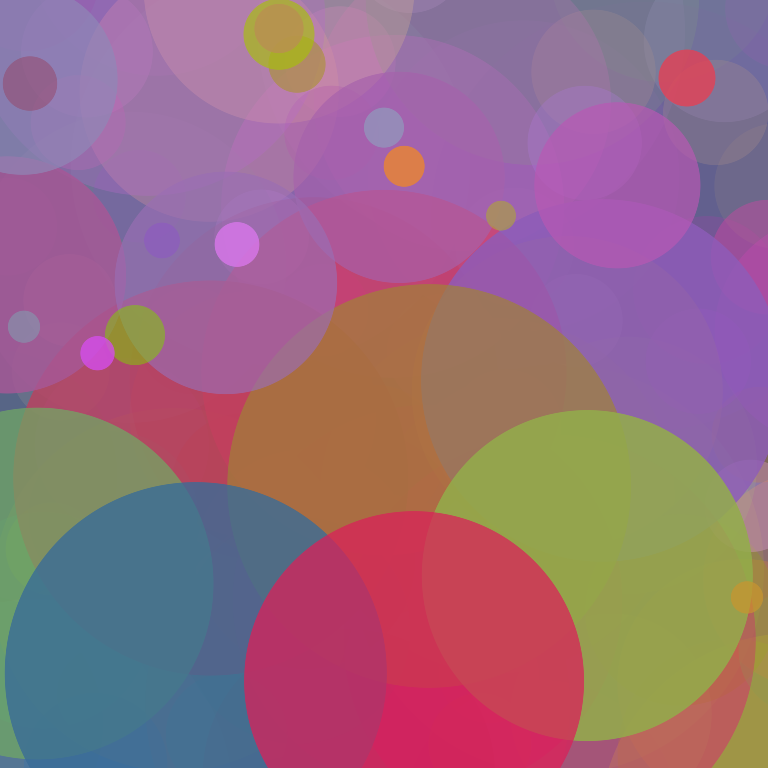
This background is drawn by a Shadertoy shader. Its source:

```glsl
const vec3 MAUVE = vec3(0.64, 0.44, 0.68);
const vec3 RED = vec3(0.79, 0.27, 0.36);
const vec3 BLUE = vec3(0.27, 0.51, 0.67);
const vec3 GREEN = vec3(0.41, 0.59, 0.38);
const vec3 OCHRE = vec3(0.69, 0.49, 0.28);
const vec3 OLIVE = vec3(0.62, 0.62, 0.20);

const int VEILS = 80;
const int BOLD = 13;
const int DOTS = 14;

vec3 hash3(float n) {
    return fract(sin(n * vec3(12.99, 78.23, 37.72) + 1.7) * 43758.5);
}

// Low-discrepancy scatter over the unit square
vec2 scatter(float n) {
    return fract(0.5 + n * vec2(0.7549, 0.5698));
}

// Keeps the hue whose zone lies closest: xyz colour, w distance
vec4 nearer(vec4 best, vec3 hue, float dist) {
    return dist < best.w ? vec4(hue, dist) : best;
}

vec3 zoneColor(vec2 p) {
    vec4 best = vec4(MAUVE, max(0.7 - p.y, 0.0));
    best = nearer(best, RED, distance(p, vec2(0.42, 0.45)));
    best = nearer(best, RED * vec3(1.0, 0.65, 1.2), distance(p, vec2(0.52, 0.05)));
    best = nearer(best, BLUE, distance(p, vec2(0.30, 0.10)));
    best = nearer(best, GREEN, distance(p, vec2(0.02, 0.20)));
    best = nearer(best, OCHRE, distance(p, vec2(0.62, 0.30)));
    best = nearer(best, OLIVE, distance(p, vec2(0.85, 0.18)));
    return best.rgb;
}

vec3 vary(vec3 color, vec3 rnd, float amount) {
    return clamp(color + (rnd - 0.5) * amount, 0.0, 1.0);
}

vec3 drawDisc(vec3 under, vec2 p, vec2 center, float radius, vec3 color, float alpha, float pixel) {
    float edge = distance(p, center) - radius;
    float cover = 1.0 - smoothstep(-0.5 * pixel, 0.5 * pixel, edge);
    return mix(under, color, alpha * cover);
}

void mainImage(out vec4 fragColor, in vec2 fragCoord) {
    float pixel = 1.0 / iResolution.y;
    vec2 p = fragCoord * pixel;
    vec2 span = vec2(iResolution.x * pixel, 1.0);
    vec3 color = mix(BLUE, MAUVE, 0.5) * 0.8;

    // Faint overlapping veils
    for (int i = 0; i < VEILS; i++) {
        float n = float(i) + 20.0;
        vec3 a = hash3(n), b = hash3(n + 200.5);
        vec2 c = mix(vec2(-0.08), vec2(1.08), scatter(n));
        vec3 hue = vary(zoneColor(c + (a.xy - 0.5) * 0.3), b, 0.42);
        float radius = mix(0.06, 0.28, a.z * a.z);
        color = drawDisc(color, p, c * span, radius, hue, mix(0.14, 0.42, b.x), pixel);
    }

    // Bold discs, larger towards the bottom; the stride shuffles their stacking
    for (int i = 0; i < BOLD; i++) {
        float n = float((i * 5) % BOLD);
        vec3 a = hash3(n + 400.3), b = hash3(n + 500.9);
        vec2 c = scatter(n);
        c.y = mix(0.06, 0.97, c.y);
        float radius = mix(0.23, 0.12, smoothstep(0.5, 0.72, c.y)) * mix(0.88, 1.15, a.x);
        vec3 hue = vary(zoneColor(c), b, 0.2);
        color = drawDisc(color, p, c * span, radius, hue, mix(0.66, 0.86, a.y), pixel);
    }

    // Small accents, mostly in the upper half
    for (int i = 0; i < DOTS; i++) {
        float n = float(i) + 600.0;
        vec3 a = hash3(n), b = hash3(n + 90.7);
        vec2 c = vec2(a.x, 1.0 - 0.9 * a.y * a.y);
        vec3 hue = vary(zoneColor(b.xy), b.zxy, 0.5);
        float radius = mix(0.018, 0.048, a.z);
        color = drawDisc(color, p, c * span, radius, hue, mix(0.4, 0.85, b.z), pixel);
    }

    fragColor = vec4(color, 1.0);
}
```
